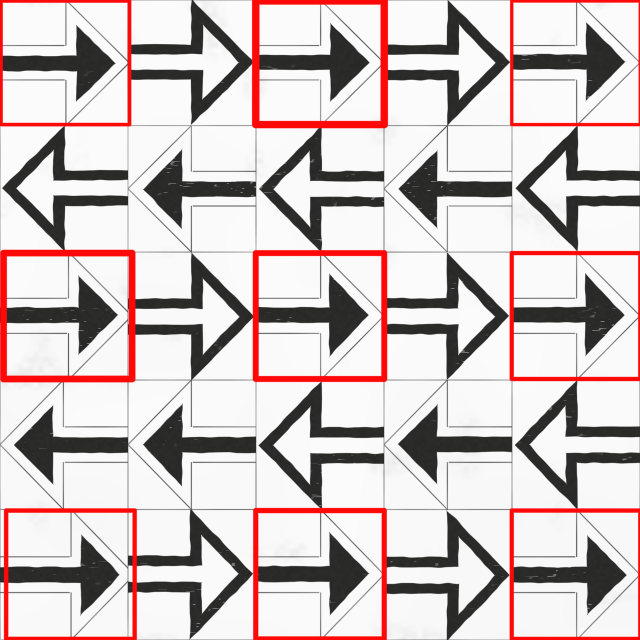
A three.js fragment shader for this pattern:

```glsl
// Five by five grid of hand-inked arrows, rows alternating direction, some framed in red
varying vec2 vUv;

float hash(vec2 p) {
  return fract(sin(dot(p, vec2(127.1, 311.7))) * 43758.5453);
}

float noise(vec2 p) {
  vec2 i = floor(p), f = fract(p);
  f = f * f * (3.0 - 2.0 * f);
  return mix(mix(hash(i), hash(i + vec2(1, 0)), f.x),
             mix(hash(i + vec2(0, 1)), hash(i + vec2(1, 1)), f.x), f.y);
}

// Coverage of a shape from its signed distance, in cell units
float fill(float d) {
  return 1.0 - smoothstep(-0.006, 0.006, d);
}

float segment(vec2 p, vec2 a, vec2 b) {
  vec2 ab = b - a;
  return length(p - a - ab * clamp(dot(p - a, ab) / dot(ab, ab), 0.0, 1.0));
}

// Arrow pointing along +x, its shaft running in from the left
float arrow(vec2 p, float shaftHalf, float neck, float headHalf, float tip) {
  p.y = abs(p.y);
  float shaft = max(p.y - shaftHalf, p.x - neck - 0.1);
  float slope = dot(p - vec2(tip, 0.0), normalize(vec2(headHalf, tip - neck)));
  return min(shaft, max(neck - p.x, slope));
}

// Pencil construction lines around a solid arrow
float guideLines(vec2 p) {
  p.y = abs(p.y);
  float d = segment(p, vec2(-0.1, 0.137), vec2(0.49, 0.137));
  d = min(d, segment(p, vec2(0.505, 0.14), vec2(0.505, 0.5)));
  return min(d, segment(p, vec2(0.505, 0.5), vec2(1.0, 0.0)));
}

// The first column slides right further down the sheet
float columnDrift(vec2 cell) {
  return cell.x < 0.5 ? 0.01 + 0.01 * cell.y : 0.0;
}

vec3 oneHot(float i) {
  return 1.0 - step(0.5, abs(vec3(0, 1, 2) - i));
}

// Red frame around the nearest cell with even column and row
float redFrame(vec2 g) {
  vec2 k = clamp(floor(g * 0.5 + 0.25), 0.0, 2.0);
  mat3 widths = mat3(0.028, 0.058, 0.026,
                     0.052, 0.046, 0.033,
                     0.034, 0.040, 0.033);
  float width = dot(widths * oneHot(k.y), oneHot(k.x));
  vec2 center = 2.0 * k + 0.5 + vec2(columnDrift(2.0 * k), 0.0);
  vec2 d = abs(g - center) - vec2(0.502, 0.492);
  float edge = length(max(d, 0.0)) + min(max(d.x, d.y), 0.0);
  return abs(edge) - 0.5 * width;
}

void main() {
  // Grid coordinates counted from the top, with slightly uneven rows
  vec2 g = vec2(vUv.x, 1.0 - vUv.y) * 5.0;
  g.y += 0.0325 * sin(3.14159 * (1.0 - vUv.y));
  vec2 cell = min(floor(g), 4.0);
  vec2 p = g - cell - vec2(0.0, 0.5);

  bool pointsRight = mod(cell.y, 2.0) < 0.5;
  bool hollow = mod(cell.x + cell.y, 2.0) > 0.5 && !(cell.x < 0.5 && cell.y > 2.5);
  if (pointsRight) p.x -= columnDrift(cell);
  else p.x = 1.0 - p.x;

  // Paper with faint smudges
  vec3 color = vec3(0.985 - 0.02 * noise(g * 1.5) * (1.0 - vUv.y));
  color -= 0.06 * smoothstep(0.8, 1.0, noise(g * 3.0 + 7.0)) * noise(g * 25.0);

  // Pencil grid and guides
  vec2 toLine = abs(fract(g + 0.5) - 0.5);
  float pressure = 0.55 + 0.35 * noise(g * 4.0);
  color = mix(color, vec3(0.35), pressure * fill(min(toLine.x, toLine.y) - 0.0035));
  if (!hollow) color = mix(color, vec3(0.2), pressure * fill(guideLines(p) - 0.004));

  // Inked arrow with a hand-drawn edge
  vec2 jitter = vec2(hash(cell), hash(cell + 9.0)) - 0.5;
  vec2 q = p + 0.016 * jitter;
  q += 0.009 * (vec2(noise(g * 14.0), noise(g * 14.0 + 40.0)) - 0.5);
  float ink = hollow
    ? max(arrow(q, 0.14, 0.49, 0.5, 0.98), -arrow(q, 0.062, 0.58, 0.3, 0.865))
    : arrow(q, 0.06, 0.58, 0.312 + 0.02 * jitter.x, 0.885);

  // Bare scratches clustered in worn patches
  float worn = smoothstep(0.55, 0.85, noise(g * 2.7 + 3.0));
  float scratch = worn * smoothstep(0.82, 0.95, noise(vec2(g.x + g.y * 0.4, g.y) * vec2(22, 70)));
  vec3 black = vec3(0.165, 0.165, 0.16) + 0.02 * (noise(g * 40.0) - 0.5);
  color = mix(color, mix(black, vec3(0.6), 0.7 * scratch), fill(ink));

  color = mix(color, vec3(1.0, 0.03, 0.03), fill(redFrame(g)));
  gl_FragColor = vec4(color, 1.0);
}
```
